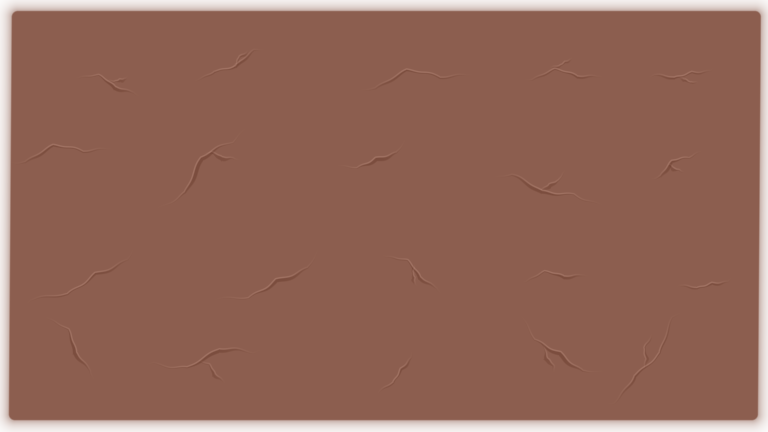
A Shadertoy shader for this texture:

```glsl
// Brown clay slab with rounded corners, shallow raised creases and a soft halo.

float hash(float n) {
    return fract(sin(n * 91.17 + 4.3) * 4375.85);
}

// Kinked centre line of a crease, t runs from -1 to 1
float bend(float t, float seed) {
    return 0.12 * sin(2.3 * t + seed)
         + 0.045 * asin(sin(5.7 * t + seed * 1.7))
         + 0.014 * sin(14.0 * t + seed * 2.9);
}

vec2 rotate(vec2 p, float angle) {
    float c = cos(angle), s = sin(angle);
    return vec2(c * p.x + s * p.y, c * p.y - s * p.x);
}

// Relief tone: positive on the lit ridge, negative in the shadow below it
float crease(vec2 p, float len, float seed, float px) {
    float t = p.x / len;
    float taper = smoothstep(0.0, 0.9, 1.0 - abs(t));
    float slope = (bend(t + 0.01, seed) - bend(t - 0.01, seed)) / 0.02;
    float d = (p.y - len * bend(t, seed)) / sqrt(1.0 + slope * slope);
    float width = 0.0085 * taper * (0.6 + 0.4 * sin(4.0 * t + seed * 3.0));
    float ridge = taper * (1.0 - smoothstep(0.0, 0.0035, abs(d - 0.0015)));
    float shadow = sqrt(taper) * smoothstep(-width - px, -width + px, d)
                 * (1.0 - smoothstep(-px, px, d));
    return 0.9 * ridge - 0.8 * shadow;
}

float roundedBox(vec2 p, vec2 halfSize, float radius) {
    vec2 q = abs(p) - halfSize + radius;
    return length(max(q, 0.0)) + min(max(q.x, q.y), 0.0) - radius;
}

void mainImage(out vec4 fragColor, in vec2 fragCoord) {
    float px = 1.0 / iResolution.y;
    float aspect = iResolution.x * px;
    vec2 p = fragCoord * px - vec2(0.5 * aspect, 0.5);

    // Slightly sheared slab
    vec2 slabPos = p - vec2(0.002 + 0.0073 * p.y, 0.001);
    float slab = roundedBox(slabPos, vec2(0.5 * aspect - 0.022, 0.4735), 0.014);

    // Creases scattered over a jittered 5 by 4 grid, many with a side branch
    float tone = 0.0;
    for (int i = 0; i < 20; i++) {
        float id = float(i) + 1.0;
        float seed = 6.28 * hash(id + 70.0);
        vec2 cell = vec2(float(i % 5) - 2.0, float(i / 5) - 1.5);
        vec2 jitter = vec2(hash(id), hash(id + 30.0)) - 0.5;
        vec2 centre = (cell + 0.5 * jitter) * vec2(0.19 * aspect, 0.225);
        float turn = 2.0 * hash(id + 50.0) - 1.0;
        float len = mix(0.065, 0.155, hash(id + 110.0));
        vec2 q = rotate(p - centre, turn * (0.4 + 0.7 * abs(turn)));
        tone += crease(q, len, seed, px);

        if (hash(id + 150.0) > 0.4) {
            float joint = 0.5 * hash(id + 170.0) - 0.3;
            float branchLen = 0.32 * len;
            float side = hash(id + 190.0) > 0.5 ? 0.6 : -0.75;
            vec2 b = rotate(q - len * vec2(joint, bend(joint, seed)), side);
            b.x -= 0.8 * branchLen;
            tone += 0.8 * crease(b, branchLen, seed + 2.0, px);
        }
    }

    vec3 clay = vec3(0.55, 0.37, 0.31);
    vec3 surface = clay + 0.085 * clamp(tone, -1.0, 1.0);

    // Brown halo fading into the white surround
    vec3 halo = mix(vec3(1.0), clay, 0.53 * exp(-max(slab, 0.0) / 0.0149));
    vec3 color = mix(surface, halo, smoothstep(-px, px, slab));
    fragColor = vec4(color, 1.0);
}
```
